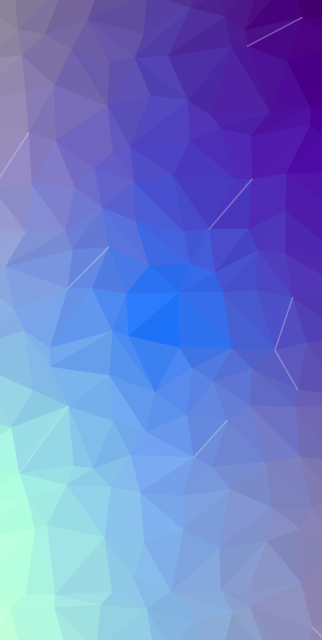
Write a Shadertoy shader that draws this background.

```glsl
// Low-poly gradient: mint, blue, violet and grey facets on a jittered triangle mesh.

const float ROWS = 16.0;          // mesh cells over the canvas height
const float JITTER = 0.76;        // vertex scatter, in cells
const float FACET_CONTRAST = 0.03;
const float SEAM_CHANCE = 0.04;   // share of cells with a light seam
const float SEAM_WIDTH = 0.008;   // in cells
const float SEAM_STRENGTH = 0.3;
const vec2 GLOW_CENTRE = vec2(0.52, 0.515);
const vec2 GLOW_RADIUS = vec2(0.15, 0.075);
const vec3 GLOW_COLOUR = vec3(0.09, 0.45, 1.0);

// Colour stops of three vertical ramps, bottom to top
const vec3 LEFT[5] = vec3[5](
    vec3(0.76, 1.06, 0.86), vec3(0.68, 1.02, 0.88), vec3(0.54, 0.69, 0.91),
    vec3(0.60, 0.55, 0.75), vec3(0.55, 0.52, 0.59));
const vec3 MIDDLE[5] = vec3[5](
    vec3(0.53, 0.74, 0.90), vec3(0.47, 0.65, 0.94), vec3(0.25, 0.50, 0.94),
    vec3(0.30, 0.27, 0.78), vec3(0.33, 0.24, 0.62));
const vec3 RIGHT[5] = vec3[5](
    vec3(0.56, 0.53, 0.70), vec3(0.50, 0.48, 0.70), vec3(0.31, 0.23, 0.70),
    vec3(0.31, 0.03, 0.64), vec3(0.27, -0.06, 0.44));

vec2 hash22(vec2 p) {
    vec3 q = fract(p.xyx * vec3(0.1031, 0.1030, 0.0973));
    q += dot(q, q.yzx + 33.33);
    return fract((q.xx + q.yz) * q.zy);
}

float cross2(vec2 a, vec2 b) { return a.x * b.y - a.y * b.x; }

float area(vec2 a, vec2 b, vec2 c) { return cross2(b - a, c - a); }

// Smooth colour field over the unit canvas
vec3 gradient(vec2 uv) {
    uv = clamp(uv, 0.0, 1.0);
    float rampPos = uv.y * 4.0;
    int i = min(int(rampPos), 3);
    float t = rampPos - float(i);
    vec3 middle = mix(MIDDLE[i], MIDDLE[i + 1], t);
    vec3 side = uv.x < 0.5 ? mix(LEFT[i], LEFT[i + 1], t) : mix(RIGHT[i], RIGHT[i + 1], t);
    vec3 colour = mix(middle, side, abs(uv.x * 2.0 - 1.0));
    vec2 d = (uv - GLOW_CENTRE) / GLOW_RADIUS;
    return clamp(mix(colour, GLOW_COLOUR, 0.85 * exp(-dot(d, d))), 0.0, 1.0);
}

vec2 meshPoint(vec2 cell) { return cell + 0.5 + JITTER * (hash22(cell + 57.0) - 0.5); }

// Signed distance to the line a-b, positive on its left
float edgeDistance(vec2 p, vec2 a, vec2 b) { return cross2(b - a, p - a) / length(b - a); }

float segmentDistance(vec2 p, vec2 a, vec2 b) {
    vec2 ab = b - a;
    return length(p - a - ab * clamp(dot(p - a, ab) / dot(ab, ab), 0.0, 1.0));
}

// Facet colour in rgb, weighted by its coverage in alpha
vec4 facet(vec2 p, vec2 a, vec2 b, vec2 c, vec2 grid, float pixel) {
    float inside = min(edgeDistance(p, a, b), min(edgeDistance(p, b, c), edgeDistance(p, c, a)));
    float coverage = clamp(0.5 + inside / pixel, 0.0, 1.0);
    vec2 middle = (a + b + c) / 3.0;
    float shade = FACET_CONTRAST * (hash22(middle * 41.0).x - 0.5);
    return vec4(gradient(middle / grid) + shade, 1.0) * coverage;
}

void mainImage(out vec4 fragColor, in vec2 fragCoord) {
    float pixel = ROWS / iResolution.y;
    vec2 grid = iResolution.xy * pixel;
    vec2 p = fragCoord * pixel;
    vec2 home = floor(p - 0.5);
    vec4 sum = vec4(0.0);
    float seam = 0.0;

    for (int y = -1; y <= 1; y++)
    for (int x = -1; x <= 1; x++) {
        vec2 cell = home + vec2(x, y);
        vec2 a = meshPoint(cell);
        vec2 b = meshPoint(cell + vec2(1, 0));
        vec2 c = meshPoint(cell + vec2(1, 1));
        vec2 d = meshPoint(cell + vec2(0, 1));

        // Split along the diagonal that gives the fuller triangles
        float splitAC = min(area(a, b, c), area(a, c, d));
        float splitBD = min(area(a, b, d), area(b, c, d));
        if (splitBD > splitAC) {
            vec2 corner = a;
            a = b; b = c; c = d; d = corner;
        }
        sum += facet(p, a, b, c, grid, pixel) + facet(p, a, c, d, grid, pixel);

        // Occasional light seam on the diagonal
        if (hash22(cell + 211.0).y < SEAM_CHANCE) {
            float dist = segmentDistance(p, a, c);
            seam = max(seam, 1.0 - smoothstep(SEAM_WIDTH, SEAM_WIDTH + pixel, dist));
        }
    }

    vec3 colour = sum.rgb / max(sum.a, 1e-4);
    fragColor = vec4(mix(colour, vec3(0.9), SEAM_STRENGTH * seam), 1.0);
}
```
